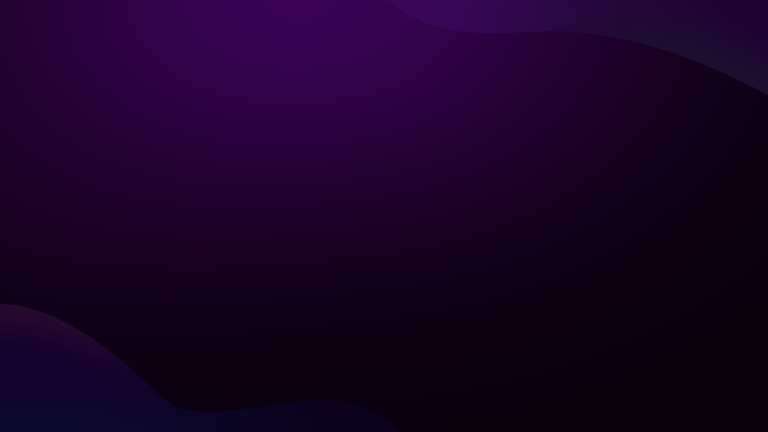
A WebGL 2 fragment shader for this background:

```glsl
#version 300 es
precision highp float;

// Dark violet backdrop: a soft elliptical glow falls from the top edge, with
// two tinted wave panels in opposite corners. Each wave edge is a smooth
// cubic Hermite curve through a few knots, filled with blended gradients.

uniform vec2 u_resolution;
out vec4 outColor;

// Backdrop glow, in fractions of the canvas
const vec2 GLOW_CENTER = vec2(0.42, 1.0);
const vec2 GLOW_RADIUS = vec2(0.42, 0.52);
const float GLOW_LEVEL = 0.28;
const float BASE_LEVEL = 0.045;
const float LEFT_LEVEL = 0.048;
const vec3 VIOLET = vec3(0.66, 0.015, 1.0);
const vec3 BLACK_LIFT = vec3(0.006, 0.003, 0.0);

// Upper panel colours
const vec3 UPPER_LEFT = vec3(0.225, 0.025, 0.345);
const vec3 UPPER_RIGHT = vec3(0.11, 0.005, 0.20);
const vec3 UPPER_EDGE = vec3(0.115, 0.06, 0.185);

// Lower panel colours
const vec3 LOWER_CREST = vec3(0.15, 0.035, 0.18);
const vec3 LOWER_BODY = vec3(0.075, 0.0, 0.18);
const vec3 LOWER_FLOOR = vec3(0.045, 0.03, 0.175);
const vec3 LOWER_TAIL = vec3(0.045, 0.008, 0.115);

// Wave knots: position, height from the panel's canvas edge, slope
const vec3 UPPER_WAVE[4] = vec3[4](
    vec3(0.505, 0.0, 1.5), vec3(0.65, 0.077, 0.0),
    vec3(0.716, 0.072, 0.0), vec3(1.0, 0.22, 0.95));
const vec3 LOWER_WAVE[5] = vec3[5](
    vec3(0.0, 0.296, 0.0), vec3(0.208, 0.085, -1.7),
    vec3(0.28, 0.048, 0.0), vec3(0.423, 0.074, 0.0),
    vec3(0.52, 0.0, -1.7));

// Cubic Hermite curve between two knots
float hermite(float x, vec3 a, vec3 b) {
    float span = b.x - a.x;
    float t = (x - a.x) / span;
    float s = 1.0 - t;
    return a.y * s * s * (1.0 + 2.0 * t) + b.y * t * t * (3.0 - 2.0 * t)
         + span * t * s * (a.z * s - b.z * t);
}

// Straight continuation beyond a knot
float extend(float x, vec3 knot) {
    return knot.y + knot.z * (x - knot.x);
}

float upperHeight(float x) {
    float h = extend(x, UPPER_WAVE[0]);
    for (int i = 0; i < 3; i++) {
        if (x >= UPPER_WAVE[i].x) h = hermite(x, UPPER_WAVE[i], UPPER_WAVE[i + 1]);
    }
    return h;
}

float lowerHeight(float x) {
    float h = extend(x, LOWER_WAVE[4]);
    for (int i = 3; i >= 0; i--) {
        if (x < LOWER_WAVE[i + 1].x) h = hermite(x, LOWER_WAVE[i], LOWER_WAVE[i + 1]);
    }
    return h;
}

// Antialiased fill of the region where d is positive
float coverage(float d) {
    float w = max(fwidth(d), 1e-5);
    return smoothstep(-0.7 * w, 0.7 * w, d);
}

vec3 backdrop(vec2 uv) {
    vec2 d = (uv - GLOW_CENTER) / GLOW_RADIUS;
    float level = BASE_LEVEL + GLOW_LEVEL * exp(-dot(d, d));
    level += LEFT_LEVEL * (1.0 - smoothstep(0.0, 0.5, uv.x)) * smoothstep(-0.1, 0.6, uv.y);
    return BLACK_LIFT + VIOLET * level;
}

// Violet on the left, deepening rightward, greyer along the lower rim
vec3 upperPanel(vec2 uv, float depth) {
    vec3 c = mix(UPPER_LEFT, UPPER_RIGHT, smoothstep(0.52, 1.02, uv.x));
    float rim = 1.0 - smoothstep(0.0, 0.16, depth);
    return mix(c, UPPER_EDGE, rim * smoothstep(0.58, 0.95, uv.x));
}

// Plum crest over an indigo body, fading toward the floor and the tail
vec3 lowerPanel(vec2 uv, float depth) {
    vec3 c = mix(LOWER_FLOOR, LOWER_BODY, smoothstep(0.0, 0.15, uv.y));
    c = mix(c, LOWER_TAIL, smoothstep(0.1, 0.48, uv.x));
    float crest = 1.0 - smoothstep(0.0, 0.13, depth);
    return mix(c, LOWER_CREST, crest * smoothstep(0.08, 0.29, uv.y));
}

void main() {
    vec2 uv = gl_FragCoord.xy / u_resolution;
    float upper = upperHeight(uv.x) - (1.0 - uv.y);
    float lower = lowerHeight(uv.x) - uv.y;

    vec3 color = backdrop(uv);
    color = mix(color, upperPanel(uv, upper), coverage(upper));
    color = mix(color, lowerPanel(uv, lower), coverage(lower));
    outColor = vec4(color, 1.0);
}
```
